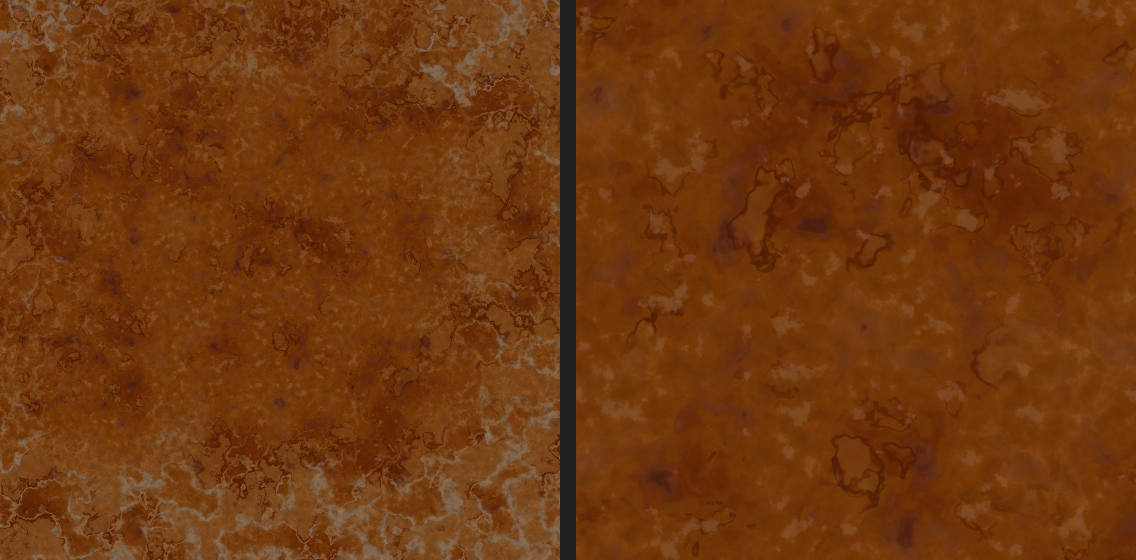
Left, the full canvas; right, a detail of the centre.
A WebGL 2 fragment shader for this texture:

```glsl
#version 300 es
precision highp float;
// Weathered rust: warped fractal noise gives flat ochre plates and dark stains.
// Thin contour lines of the same noise form ragged veins, and a pale mineral
// crust gathers towards the bottom and the sides.
uniform vec2 u_resolution;
out vec4 outColor;

vec2 gradientAt(vec2 cell) {
    vec3 q = fract(cell.xyx * vec3(0.1031, 0.1030, 0.0973));
    q += dot(q, q.yzx + 33.33);
    float angle = 6.2832 * fract((q.x + q.y) * q.z);
    return vec2(cos(angle), sin(angle));
}

float noise(vec2 p) {
    vec2 i = floor(p), f = p - i;
    vec2 s = f * f * f * (f * (f * 6.0 - 15.0) + 10.0);
    vec2 e = vec2(1.0, 0.0);
    float low = mix(dot(gradientAt(i), f), dot(gradientAt(i + e), f - e), s.x);
    float high = mix(dot(gradientAt(i + e.yx), f - e.yx), dot(gradientAt(i + 1.0), f - 1.0), s.x);
    return mix(low, high, s.y);
}

float fbm(vec2 p) {
    float sum = 0.0, amplitude = 1.0;
    for (int octave = 0; octave < 5; octave++) {
        sum += amplitude * noise(p);
        p = mat2(1.6, 1.2, -1.2, 1.6) * p + 17.3;
        amplitude *= 0.54;
    }
    return sum;
}

// Soft line where a field crosses a level
float contour(float field, float level, float width) {
    return 1.0 - smoothstep(0.0, width, abs(field - level));
}

void main() {
    vec2 p = gl_FragCoord.xy / u_resolution;
    vec2 warped = p + 0.009 * vec2(fbm(p * 19.0 + 3.1), fbm(p * 19.0 + 41.7));

    float broad = fbm(p * 4.0 + 8.0);
    float stain = fbm(warped * 8.0 + 23.0);
    float crust = fbm(warped * 14.0 + 61.0);
    float flakes = fbm(warped * 27.0 + 90.0);
    float grain = fbm(p * 75.0 + 12.0);

    // Zones of wear around a calm centre
    float bottom = 1.0 - smoothstep(0.12, 0.27, p.y + 0.11 * broad);
    float right = smoothstep(0.70, 0.92, p.x + 0.14 * broad);
    float left = 1.0 - smoothstep(0.04, 0.27, p.x + 0.16 * broad);
    float top = smoothstep(0.74, 1.0, p.y + 0.16 * broad);
    float worn = clamp(bottom + 0.8 * right + 0.6 * left + 0.6 * top, 0.0, 1.0);

    // Ochre ground with dark and violet stains
    vec3 color = vec3(0.452, 0.218, 0.028);
    float dark = smoothstep(0.0, 0.36, stain * 0.65 + grain * 0.35 + flakes * 0.4);
    color = mix(color, vec3(0.375, 0.145, 0.012), dark * 0.95);
    float violet = smoothstep(0.22, 0.55, flakes + 0.4 * grain) * (1.0 - 0.7 * worn);
    color = mix(color, vec3(0.38, 0.19, 0.12), violet * 0.6);

    // Light plates with sharp ragged borders
    float plate = smoothstep(0.0, 0.07, crust - 0.40 + 0.32 * worn);
    color = mix(color, vec3(0.49, 0.285, 0.105), plate * (0.35 + 0.45 * worn));
    float wash = smoothstep(0.05, 0.45, 0.4 * flakes - stain + 0.2 * grain);
    color = mix(color, vec3(0.485, 0.265, 0.08), wash * (0.3 + 0.4 * left));

    // Dark veins and pits
    float darkVein = contour(crust, 0.36 - 0.30 * worn, 0.07) * smoothstep(-0.3, 0.2, stain);
    darkVein += 0.8 * contour(flakes, -0.28, 0.10) * smoothstep(-0.1, 0.3, stain);
    color = mix(color, vec3(0.30, 0.095, 0.015), clamp(darkVein, 0.0, 1.0) * 0.75);
    float pit = smoothstep(0.50, 0.80, flakes + 0.35 * stain + 0.2 * grain);
    color = mix(color, vec3(0.26, 0.09, 0.05), pit * 0.6);

    // Pale veins and fine threads
    float veinZone = worn * smoothstep(-0.40, 0.10, broad + 0.3 * flakes + 0.4 * bottom);
    float paleVein = contour(crust, -0.06, 0.10) * veinZone;
    float threadZone = (0.20 + 0.6 * worn) * smoothstep(-0.25, 0.3, -stain);
    paleVein += 0.75 * contour(flakes, 0.14, 0.09) * threadZone;
    color = mix(color, vec3(0.54, 0.38, 0.23), clamp(paleVein, 0.0, 1.0) * 0.85);

    // Powdery bloom, tan at its margin and grey at its heart
    float bloom = exp(-4.5 * abs(crust + 0.06)) * (bottom + 0.3 * right);
    bloom *= smoothstep(-0.45, 0.15, -stain + 0.4 * flakes);
    color = mix(color, vec3(0.51, 0.345, 0.195), clamp(bloom, 0.0, 1.0) * 0.85);
    float powder = smoothstep(0.32, 0.68, 0.5 * worn + 0.45 * flakes - 0.5 * stain + 0.2 * grain);
    powder *= smoothstep(0.27, 0.0, abs(crust + 0.06)) * (0.25 + 0.65 * worn);
    color = mix(color, vec3(0.50, 0.42, 0.35), powder * 0.85);

    // Grey freckles and fine speckle
    float freckle = smoothstep(0.24, 0.5, 0.7 * grain - 0.5 * flakes + 0.15 * top);
    color = mix(color, vec3(0.47, 0.31, 0.19), freckle * 0.6);
    color *= 1.0 + 0.15 * grain;
    outColor = vec4(clamp(color, 0.0, 1.0), 1.0);
}
```
